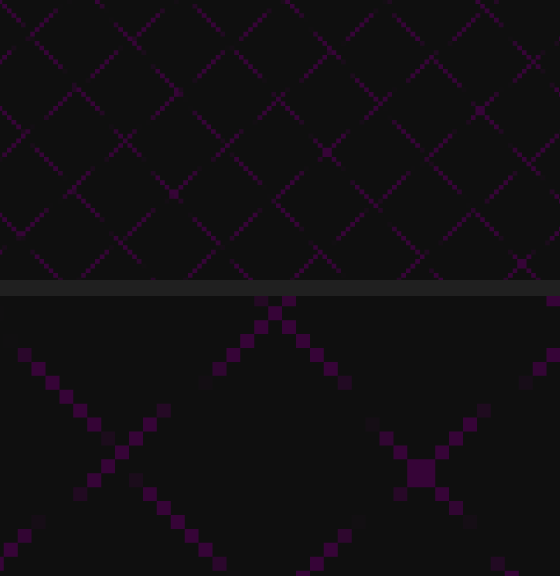
Top, the full canvas; bottom, a detail of the centre.
Give the GLSL for this pattern, as a Shadertoy shader.

```glsl
const vec3 CHARCOAL = vec3(0.06);
const vec3 PURPLE = vec3(0.213, 0.016, 0.215);

// Strength of a tilted square lattice of thin lines at point p
float lattice(vec2 p) {
    float spacing = 0.2544;
    vec2 axis = vec2(cos(0.73), sin(0.73));
    p -= vec2(1.167, 0.457);
    vec2 q = vec2(dot(p, axis), dot(p, vec2(-axis.y, axis.x))) / spacing;
    vec2 lineDist = abs(fract(q + 0.5) - 0.5) * spacing;
    return 1.0 - smoothstep(0.0027, 0.0051, min(lineDist.x, lineDist.y));
}

// Sampling at coarse cell centres breaks the lines into stepped dashes
float mosaic(vec2 p) {
    float cellsPerHeight = 60.35;
    return lattice(round(p * cellsPerHeight) / cellsPerHeight);
}

void mainImage(out vec4 fragColor, in vec2 fragCoord) {
    // Average a 4x4 set of samples to smooth the cell edges
    float ink = 0.0;
    for (int i = 0; i < 16; i++) {
        vec2 offset = (vec2(i % 4, i / 4) + 0.5) / 4.0 - 0.5;
        ink += mosaic((fragCoord + offset) / iResolution.y) / 16.0;
    }
    fragColor = vec4(mix(CHARCOAL, PURPLE, ink), 1.0);
}
```
